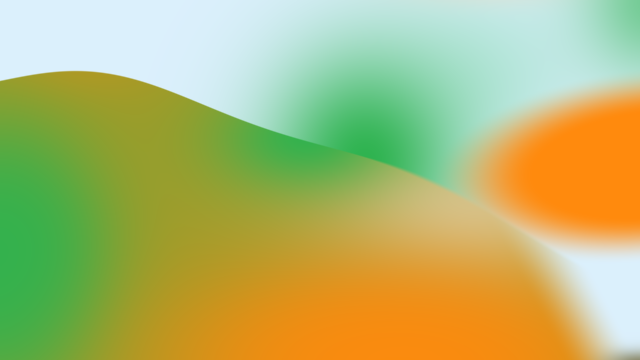
Give the GLSL for this background, as a Shadertoy shader.

```glsl
// A smooth hill with blurred colour fields, under a pale sky with green and orange glows.
// The crest is a straight fall plus four sine harmonics; each side of it is painted
// by layering soft elliptical glows. Positions are fractions of the canvas.

const vec3 SKY    = vec3(0.86, 0.94, 0.99);
const vec3 MINT   = vec3(0.70, 0.90, 0.85);
const vec3 GREEN  = vec3(0.18, 0.70, 0.31);
const vec3 ORANGE = vec3(1.00, 0.54, 0.05);
const vec3 OLIVE  = vec3(0.62, 0.61, 0.16);
const vec3 TAN    = vec3(0.83, 0.77, 0.56);
const vec3 PEACH  = vec3(0.90, 0.87, 0.80);
const vec3 SHADE  = vec3(0.45, 0.42, 0.25);

const vec2 CREST_ENDS = vec2(0.775, 0.174);                     // height at left and right
const vec4 CREST_WAVES = vec4(0.1446, 0.0149, 0.0213, 0.0172);  // harmonic amplitudes
const float CREST_BLUR = 0.010;                                 // edge softness on the right
const float FULLNESS = 3.0;                                     // plateau of the wide glows
const float PI = 3.14159;

// Gaussian ellipse, 1 at its centre.
float glow(vec2 p, vec2 centre, vec2 radius) {
    vec2 d = (p - centre) / radius;
    return exp(-dot(d, d));
}

// Gaussian ellipse with a broad, nearly solid middle.
float fullGlow(vec2 p, vec2 centre, vec2 radius) {
    return 1.0 - exp(-FULLNESS * glow(p, centre, radius));
}

float crestHeight(float x) {
    vec4 waves = sin(PI * x * vec4(1.0, 2.0, 3.0, 4.0));
    return mix(CREST_ENDS.x, CREST_ENDS.y, x) + dot(CREST_WAVES, waves);
}

vec3 skyColour(vec2 p) {
    vec3 c = mix(SKY, MINT, 0.8 * glow(p, vec2(0.76, 0.80), vec2(0.16, 0.25)));
    c = mix(c, PEACH, 0.5 * glow(p, vec2(0.76, 1.03), vec2(0.14, 0.05)));
    c = mix(c, GREEN, 0.6 * glow(p, vec2(1.02, 1.00), vec2(0.11, 0.22)));
    c = mix(c, GREEN, glow(p, vec2(0.57, 0.55), vec2(0.15, 0.30)));

    // Tilted orange ellipse entering from the right
    vec2 d = p - vec2(1.02, 0.543);
    d.y -= 0.15 * d.x;
    float sunRadius = length(d / vec2(0.27, 0.21));
    return mix(c, ORANGE, 1.0 - smoothstep(0.68, 1.30, sunRadius));
}

vec3 hillColour(vec2 p) {
    vec3 c = mix(OLIVE, ORANGE, 0.22 * glow(p, vec2(0.11, 0.82), vec2(0.14, 0.10)));
    c = mix(c, TAN, glow(p, vec2(0.74, 0.42), vec2(0.24, 0.25)));
    c = mix(c, GREEN, 0.95 * glow(p, vec2(0.48, 0.62), vec2(0.14, 0.15)));
    c = mix(c, GREEN, fullGlow(p, vec2(0.00, 0.28), vec2(0.13, 0.29)));
    c = mix(c, ORANGE, fullGlow(p, vec2(0.63, -0.02), vec2(0.28, 0.235)));

    // Fade into the sky at the right foot, with a small dark corner
    c = mix(c, SKY, smoothstep(0.88, 1.0, p.x + 0.3 * p.y));
    return mix(c, SHADE, 0.8 * glow(p, vec2(1.0, -0.01), vec2(0.05, 0.035)));
}

void mainImage(out vec4 fragColor, in vec2 fragCoord) {
    vec2 p = fragCoord / iResolution.xy;

    // Crisp crest on the left, softer on the right
    float blur = max(1.0 / iResolution.y, CREST_BLUR * smoothstep(0.50, 0.70, p.x));
    float hill = smoothstep(-blur, blur, crestHeight(p.x) - p.y);

    fragColor = vec4(mix(skyColour(p), hillColour(p), hill), 1.0);
}
```
